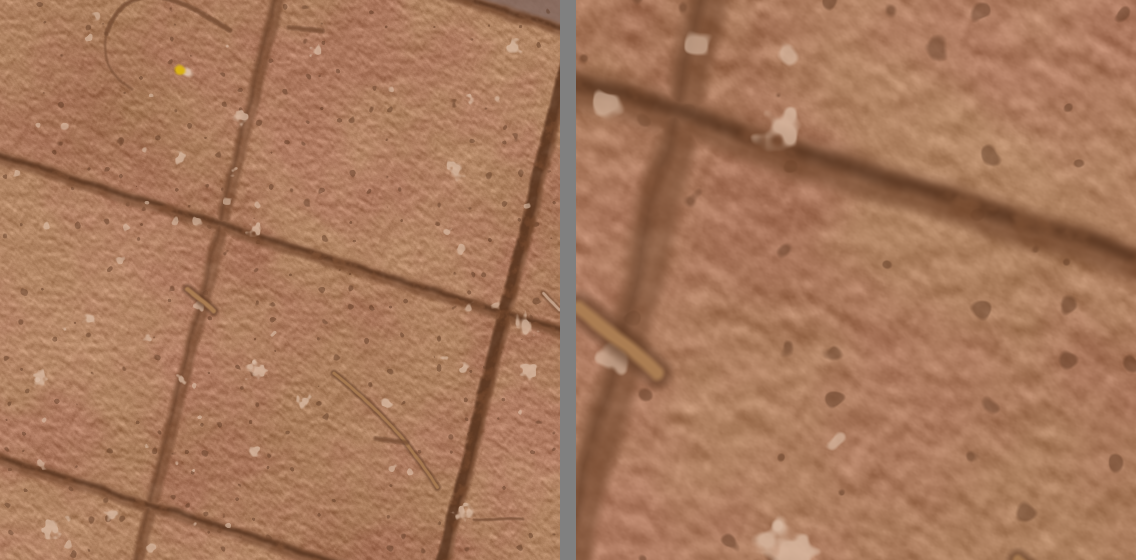
Left: the whole. Right: its middle third, enlarged.
Reproduce this texture procedurally as a WebGL 2 fragment shader.

```glsl
#version 300 es
precision highp float;
// Worn terracotta paving: skewed square tiles, dirty joints, pale flecks and dry twigs.
uniform vec2 u_resolution;
out vec4 fragColor;

const vec3 CLAY = vec3(0.675, 0.487, 0.368);
const vec3 PINK = vec3(0.665, 0.445, 0.355);
const vec3 TAN = vec3(0.685, 0.515, 0.375);
const vec3 DIRT = vec3(0.49, 0.32, 0.215);
const vec3 SOIL = vec3(0.35, 0.21, 0.125);
const vec3 SLATE = vec3(0.50, 0.40, 0.37);
const vec3 CHALK = vec3(0.86, 0.74, 0.65);
const vec3 STRAW = vec3(0.67, 0.49, 0.32);
const vec3 PETAL = vec3(0.86, 0.70, 0.08);

// Tile lattice: one crossing and the two edge vectors.
const vec2 CROSSING = vec2(0.395, 0.596);
const vec2 EDGE_X = vec2(0.507, -0.158);
const vec2 EDGE_Y = vec2(0.125, 0.501);
const vec2 SPACING = vec2(0.530, 0.516);

float hash(vec2 p) {
  vec3 q = fract(vec3(p.xyx) * 0.1031);
  q += dot(q, q.yzx + 33.33);
  return fract((q.x + q.y) * q.z);
}

float noise(vec2 p) {
  vec2 i = floor(p), f = fract(p);
  f = f * f * (3.0 - 2.0 * f);
  return mix(mix(hash(i), hash(i + vec2(1, 0)), f.x),
             mix(hash(i + vec2(0, 1)), hash(i + vec2(1, 1)), f.x), f.y);
}

float fbm(vec2 p) {
  float sum = 0.0, amp = 0.5;
  for (int i = 0; i < 4; i++) {
    sum += amp * noise(p);
    p = mat2(1.6, 1.2, -1.2, 1.6) * p + 17.3;
    amp *= 0.5;
  }
  return sum / 0.9375;
}

float band(float d, float halfWidth, float soft) {
  return 1.0 - smoothstep(halfWidth - soft, halfWidth + soft, abs(d));
}

float segment(vec2 p, vec2 a, vec2 b) {
  vec2 ab = b - a;
  return length(p - a - ab * clamp(dot(p - a, ab) / dot(ab, ab), 0.0, 1.0));
}

// Distance to a quadratic curve, walked in short segments.
float curve(vec2 p, vec2 a, vec2 b, vec2 c) {
  float d = 1.0;
  vec2 from = a;
  for (int i = 1; i <= 12; i++) {
    float t = float(i) / 12.0;
    vec2 to = mix(mix(a, b, t), mix(b, c, t), t);
    d = min(d, segment(p, from, to));
    from = to;
  }
  return d;
}

// Ragged spots, one jittered candidate per grid cell.
float flecks(vec2 p, float cells, float chance, float radius, float seed) {
  vec2 id = floor(p * cells);
  vec2 jitter = vec2(hash(id + seed), hash(id + seed + 31.7));
  vec2 d = fract(p * cells) - mix(vec2(0.25), vec2(0.75), jitter);
  float r = radius * cells * (0.45 + 0.55 * hash(id + seed + 7.1));
  float rough = length(d) + (noise(p * 130.0 + seed) - 0.5) * r * 1.3;
  return step(hash(id + seed + 53.0), chance) * (1.0 - smoothstep(r * 0.45, r, rough));
}

// Stained clay with fine, raking relief.
vec3 claySurface(vec2 p) {
  vec3 c = mix(PINK, TAN, smoothstep(0.25, 0.75, fbm(p * 9.0 + 3.0)));
  c = mix(c, CLAY, 0.4) + (fbm(p * 5.0 + 40.0) - 0.5) * 0.10;
  vec2 grain = mat2(0.8, 0.6, -0.6, 0.8) * p * vec2(75.0, 110.0);
  c += (fbm(grain) - fbm(grain + vec2(0.35, -0.5))) * 0.20;
  return c + (noise(p * 190.0) - 0.5) * 0.035;
}

vec3 twig(vec3 c, float d, float width, vec3 tint, float strength) {
  c = mix(c, SOIL, band(d, width * 1.5, width * 0.7) * strength * 0.55);
  return mix(c, tint, band(d, width * 0.65, width * 0.4) * strength);
}

void main() {
  vec2 uv = gl_FragCoord.xy / u_resolution;
  vec2 wobble = vec2(fbm(uv * 22.0), fbm(uv * 22.0 + 70.0)) - 0.5;
  vec2 tile = inverse(mat2(EDGE_X, EDGE_Y)) * (uv - CROSSING);
  vec2 line = round(tile);
  vec2 d = (tile - line) * SPACING + wobble * 0.008;
  float grit = fbm(uv * 48.0 + 9.0);

  vec3 color = claySurface(uv);
  color += (hash(floor(tile) + 11.0) - 0.5) * 0.02;
  color = mix(color, SLATE, smoothstep(0.99, 1.01, tile.y) * 0.8);
  color = mix(color, SOIL, flecks(uv, 34.0, 0.22, 0.0065, 5.0) * 0.45);

  // Joints: a dusty trough, with darker soil packed along one side.
  float deep = clamp(line.x, 0.0, 1.0);
  float trough = max(band(d.x, 0.012, 0.005) * mix(0.72, 0.95, deep), band(d.y, 0.011, 0.006) * 0.8);
  float core = max(band(d.x + 0.004, mix(0.003, 0.009, deep), 0.004) * mix(0.4, 0.85, deep),
                   band(d.y - 0.003, 0.004, 0.004) * 0.8);
  color = mix(color, DIRT + (grit - 0.5) * 0.18, trough);
  color = mix(color, SOIL + (grit - 0.5) * 0.12, core * smoothstep(0.15, 0.5, grit));

  // Scattered chalk, crumbs and one fallen petal.
  color = mix(color, CHALK, flecks(uv, 8.0, 0.30, 0.019, 2.0) * 0.75);
  color = mix(color, CHALK, flecks(uv, 21.0, 0.10, 0.009, 19.0) * 0.65);
  vec2 petal = uv - vec2(0.322, 0.872) + wobble * 0.014;
  color = mix(color, CHALK, band(length(petal - vec2(0.012, -0.002)), 0.008, 0.004));
  color = mix(color, PETAL, band(length(petal), 0.009, 0.004));

  // Dry twigs and stray fibres.
  vec2 p = uv + wobble * 0.005;
  color = twig(color, curve(p, vec2(0.595, 0.333), vec2(0.704, 0.252), vec2(0.781, 0.130)), 0.004, STRAW, 0.9);
  color = twig(color, segment(p, vec2(0.672, 0.216), vec2(0.727, 0.208)), 0.003, DIRT, 0.7);
  color = twig(color, segment(p, vec2(0.334, 0.484), vec2(0.381, 0.445)), 0.006, STRAW, 1.0);
  color = twig(color, curve(p, vec2(0.19, 0.94), vec2(0.24, 1.07), vec2(0.41, 0.945)), 0.003, DIRT, 0.8);
  color = twig(color, curve(p, vec2(0.19, 0.94), vec2(0.175, 0.88), vec2(0.235, 0.84)), 0.002, DIRT, 0.4);
  color = twig(color, segment(p, vec2(0.515, 0.951), vec2(0.575, 0.945)), 0.003, DIRT, 0.7);
  color = twig(color, segment(p, vec2(0.846, 0.072), vec2(0.934, 0.073)), 0.002, DIRT, 0.6);
  color = twig(color, segment(p, vec2(0.970, 0.476), vec2(1.0, 0.446)), 0.004, CHALK, 0.7);

  fragColor = vec4(clamp(color, 0.0, 1.0), 1.0);
}
```
